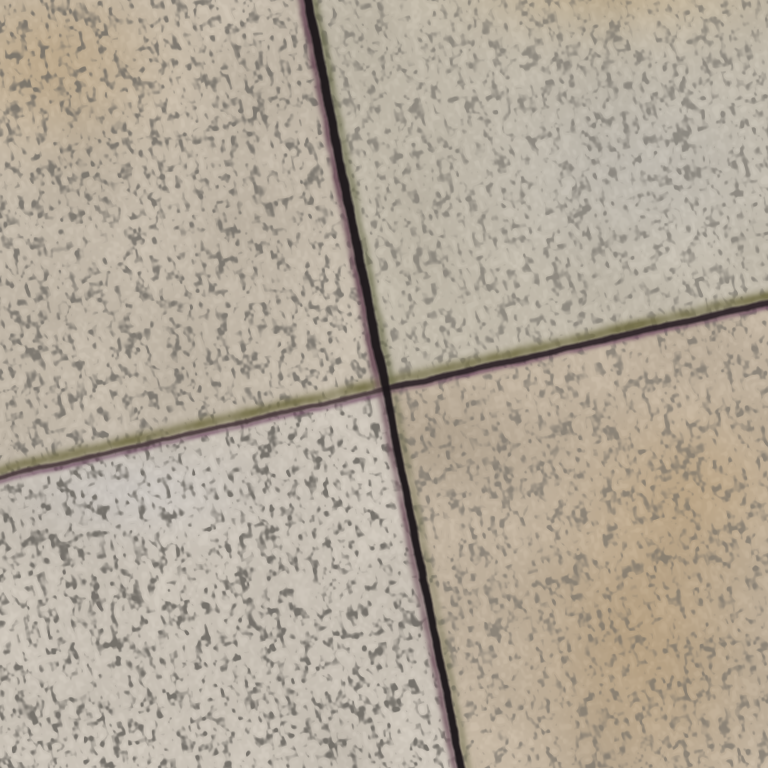
Give the GLSL for this texture, as a Shadertoy shader.

```glsl
// Four speckled stone slabs meeting at two slanted, dark, slightly ragged joints.
// Layered value noise makes the grain; signed line distances place the joints
// and their mauve and olive fringes; soft spots add weathered stains.

float hash(vec2 cell) {
    uvec2 q = uvec2(ivec2(cell)) * uvec2(1597334673u, 3812015801u);
    uint h = (q.x ^ q.y) * 1597334673u;
    h = (h ^ (h >> 15)) * 2246822519u;
    h ^= h >> 13;
    return float(h & 0xffffffu) / 16777215.0;
}

float valueNoise(vec2 p) {
    vec2 cell = floor(p);
    vec2 f = fract(p);
    f = f * f * (3.0 - 2.0 * f);
    float low = mix(hash(cell), hash(cell + vec2(1, 0)), f.x);
    float high = mix(hash(cell + vec2(0, 1)), hash(cell + vec2(1, 1)), f.x);
    return mix(low, high, f.y);
}

float fbm(vec2 p) {
    float sum = 0.0;
    float weight = 0.5;
    for (int i = 0; i < 4; i++) {
        sum += weight * valueNoise(p);
        p = mat2(0.8, 0.6, -0.6, 0.8) * p * 2.03 + 17.3;
        weight *= 0.5;
    }
    return sum / 0.9375;
}

// Soft elliptical spot, 1 at its centre.
float spot(vec2 p, vec2 centre, vec2 radius) {
    vec2 d = (p - centre) / radius;
    return exp(-dot(d, d));
}

// Soft stripe around a signed distance.
float stripe(float dist, float centre, float width) {
    float d = (dist - centre) / width;
    return exp(-d * d);
}

// Dark core of a joint with a smooth edge.
float core(float dist, float halfWidth, float blur) {
    return 1.0 - smoothstep(halfWidth - blur, halfWidth + blur, abs(dist));
}

// Light stone with fine dark flecks, slightly stretched upward.
vec3 stone(vec2 p, vec3 base, float contrast) {
    vec2 warp = 0.004 * vec2(valueNoise(p * 70.0), valueNoise(p * 70.0 + 41.0));
    vec2 q = mat2(0.97, -0.24, 0.24, 0.97) * (p + warp);
    float coarse = valueNoise(q * vec2(150.0, 105.0) + 9.0);
    float fine = valueNoise(q * vec2(235.0, 185.0) + 63.0);
    float grain = 0.6 * coarse + 0.4 * fine;
    float fleck = smoothstep(0.5, 0.84, grain);
    float sparkle = smoothstep(0.45, 0.15, grain);
    vec3 col = mix(base, vec3(0.43, 0.415, 0.39), fleck * contrast);
    return col + 0.03 * sparkle;
}

void mainImage(out vec4 fragColor, in vec2 fragCoord) {
    vec2 p = fragCoord / iResolution.xy;
    float pixel = 1.0 / min(iResolution.x, iResolution.y);
    float blur = max(0.0022, pixel);
    vec2 crossing = vec2(0.502, 0.493);

    // Signed distances: steep is positive rightward, shallow is positive upward.
    float wobble = 0.004 * (fbm(p * 38.0) - 0.5);
    float steep = (p.x - crossing.x + 0.2 * (p.y - crossing.y)) / 1.02 + wobble;
    float shallow = (p.y - crossing.y - 0.227 * (p.x - crossing.x)) / 1.025 + wobble;
    float right = smoothstep(-0.004, 0.004, steep);
    float upper = smoothstep(-0.004, 0.004, shallow);

    // Each slab has its own tone and fleck strength.
    vec3 upperTone = mix(vec3(0.755, 0.715, 0.655), vec3(0.745, 0.715, 0.655), right);
    vec3 lowerTone = mix(vec3(0.775, 0.745, 0.7), vec3(0.745, 0.69, 0.615), right);
    vec3 base = mix(lowerTone, upperTone, upper);
    float contrast = mix(mix(0.92, 0.62, right), mix(0.8, 0.6, right), upper);

    // Pale patches and brown stains.
    float pale = spot(p, vec2(0.84, 0.78), vec2(0.2, 0.13))
               + spot(p, vec2(0.17, 0.36), vec2(0.14, 0.06));
    float stain = spot(p, vec2(0.06, 0.92), vec2(0.15, 0.11))
                + spot(p, vec2(0.8, 1.02), vec2(0.17, 0.06))
                + 0.8 * spot(p, vec2(0.84, 0.17), vec2(0.13, 0.19)) * right
                + 0.6 * spot(p, vec2(0.92, 0.37), vec2(0.12, 0.09)) * (1.0 - upper);
    float shade = spot(p, vec2(0.6, 0.42), vec2(0.14, 0.07)) * (1.0 - upper) * right
                + 0.5 * spot(p, vec2(0.33, 0.68), vec2(0.1, 0.07));
    float cloud = fbm(p * 9.0 + 5.0) - 0.5;
    base += pale * vec3(0.005, 0.015, 0.035) + 0.08 * cloud;
    base -= stain * vec3(0.02, 0.055, 0.105) + 0.06 * shade;
    vec3 col = stone(p, base, contrast);

    // Coloured fringes beside the joints.
    float ragged = 0.55 + 0.9 * fbm(p * 30.0 + 11.0);
    float above = smoothstep(-0.01, 0.03, p.y - crossing.y);
    float leftArm = 1.0 - smoothstep(-0.02, 0.02, p.x - crossing.x);
    float mauve = stripe(steep, -0.008, 0.0055) * mix(0.65, 0.85, above);
    float moss = stripe(steep, 0.009, 0.006) * mix(0.35, 0.5, above);
    float olive = stripe(shallow, 0.009, 0.0075) * 0.75;
    float plum = stripe(shallow, -0.005, 0.004) * 0.6;
    col = mix(col, vec3(0.44, 0.42, 0.27), clamp(olive * ragged, 0.0, 0.9));
    col = mix(col, vec3(0.35, 0.36, 0.23), clamp(moss * ragged, 0.0, 0.8));
    col = mix(col, vec3(0.43, 0.29, 0.38), clamp(plum * ragged, 0.0, 0.8));
    col = mix(col, vec3(0.42, 0.31, 0.35), clamp(mauve * ragged, 0.0, 0.9));

    // Dark gaps; the left arm is thinner and fainter.
    float shallowGap = core(shallow, mix(0.0038, 0.0028, leftArm), blur);
    float steepGap = core(steep, mix(0.0048, 0.0056, above), blur);
    vec3 shallowColor = mix(vec3(0.17, 0.13, 0.15), vec3(0.29, 0.23, 0.24), leftArm);
    col = mix(col, shallowColor, shallowGap * 0.92);
    col = mix(col, vec3(0.11, 0.09, 0.1), steepGap * 0.96);

    fragColor = vec4(clamp(col, 0.0, 1.0), 1.0);
}
```
